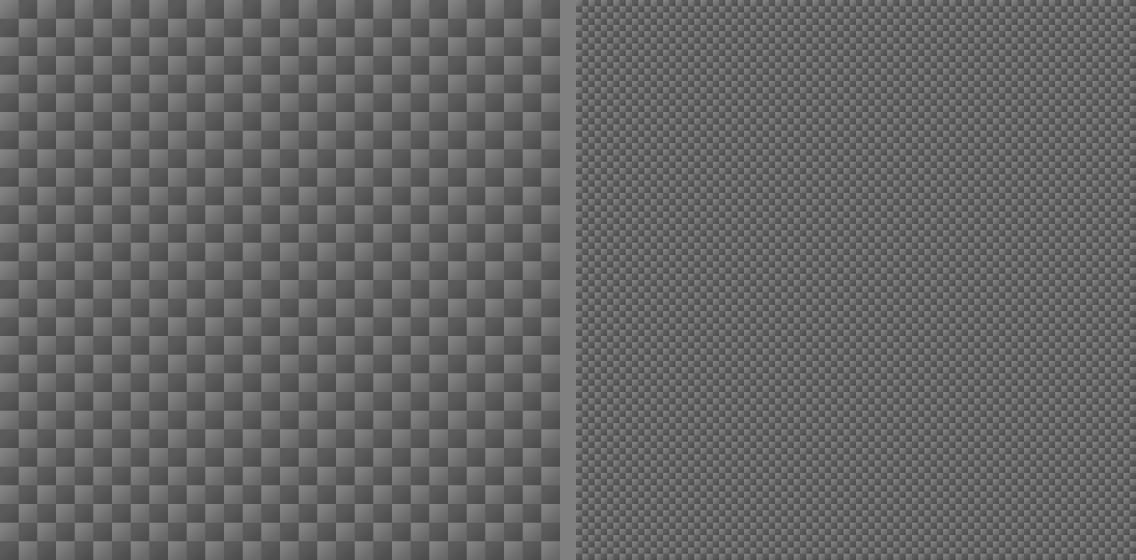
Left: one tile. Right: repeated 3 by 3.
A Shadertoy shader for this pattern:

```glsl
// Grey checkerboard weave: light and dark squares, each shaded diagonally from its upper left corner.

const float REPEATS = 15.0;            // two-by-two checker blocks across and down
const float LIGHT_TOP = 0.515;         // light square, upper left
const float LIGHT_BOTTOM = 0.405;      // light square, lower right
const float DARK_TOP = 0.358;          // dark square, upper left
const float DARK_BOTTOM = 0.300;       // dark square, lower right
const vec2 LIGHT_RAMP = vec2(0.0, 1.0); // start and end of the shading along the diagonal
const vec2 DARK_RAMP = vec2(0.2, 1.0);
const int SAMPLES = 4;                 // edge smoothing samples per axis

// Grey level of the weave at uv, where the canvas spans 0 to 1
float weave(vec2 uv) {
    vec2 grid = uv * REPEATS * 2.0;
    vec2 cell = floor(grid);
    vec2 local = fract(grid);

    // 0 at the upper left corner of the square, 1 at the lower right
    float diagonal = 0.5 * (local.x + 1.0 - local.y);

    float light = mix(LIGHT_TOP, LIGHT_BOTTOM, smoothstep(LIGHT_RAMP.x, LIGHT_RAMP.y, diagonal));
    float dark = mix(DARK_TOP, DARK_BOTTOM, smoothstep(DARK_RAMP.x, DARK_RAMP.y, diagonal));

    // The upper left square of every block is light
    float isLight = mod(cell.x + cell.y, 2.0);
    return mix(dark, light, isLight);
}

void mainImage(out vec4 fragColor, in vec2 fragCoord) {
    // Average a small grid of samples inside the pixel
    float grey = 0.0;
    for (int j = 0; j < SAMPLES; j++) {
        for (int i = 0; i < SAMPLES; i++) {
            vec2 offset = (vec2(i, j) + 0.5) / float(SAMPLES) - 0.5;
            grey += weave((fragCoord + offset) / iResolution.xy);
        }
    }
    grey /= float(SAMPLES * SAMPLES);
    fragColor = vec4(vec3(grey), 1.0);
}
```
